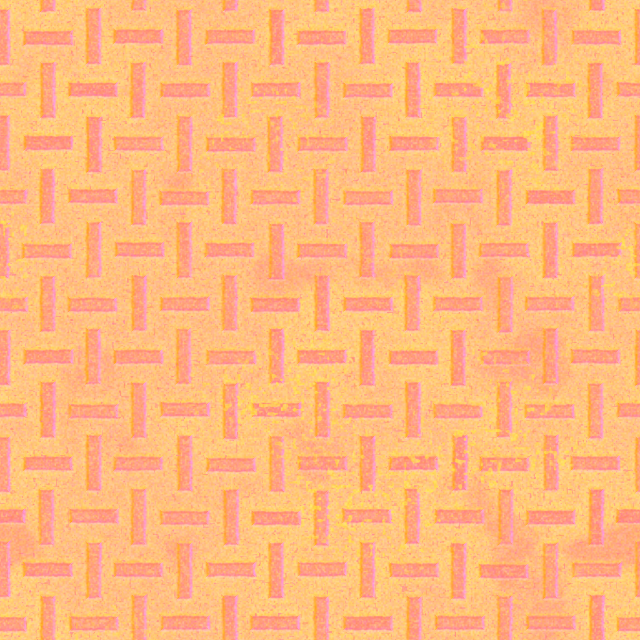
Write a three.js fragment shader that draws this texture.

```glsl
// Worn tread plate: a 14 x 12 checkerboard of upright and level raised bars.
// Box distances give the bars and their side-lit rims; wrapping value noise
// adds grain, stains and chips, so every edge tiles.
varying vec2 vUv;

float hash(vec2 p) {
  vec3 q = fract(p.xyx * 0.1031);
  q += dot(q, q.yzx + 33.33);
  return fract((q.x + q.y) * q.z);
}

// Value noise that wraps after a whole number of cells
float noise(vec2 uv, float cells, float seed) {
  vec2 p = uv * cells;
  vec2 i = floor(p);
  vec2 f = fract(p);
  f = f * f * (3.0 - 2.0 * f);
  vec2 a = mod(i, cells) + seed;
  vec2 b = mod(i + 1.0, cells) + seed;
  return mix(mix(hash(a), hash(vec2(b.x, a.y)), f.x),
             mix(hash(vec2(a.x, b.y)), hash(b), f.x), f.y);
}

float fbm(vec2 uv, float cells, float seed) {
  float sum = 0.0;
  float gain = 0.5;
  for (int k = 0; k < 5; k++) {
    sum += gain * noise(uv, cells, seed);
    cells *= 2.0;
    seed += 17.0;
    gain *= 0.5;
  }
  return sum / 0.97;
}

float bell(float x, float width) {
  return exp(-x * x / (width * width));
}

void main() {
  vec2 uv = vUv;
  vec2 grid = vec2(14.0, 12.0);
  vec2 shift = vec2(0.04, 0.31);
  vec2 home = floor(uv * grid - shift + 0.5);

  // Nearest bar: distance, side facing and random value
  float d = 1.0;
  vec2 facing = vec2(0.0);
  float barRandom = 0.0;
  for (int y = -1; y <= 1; y++) {
    for (int x = -1; x <= 1; x++) {
      vec2 cell = home + vec2(float(x), float(y));
      vec2 id = mod(cell, grid);
      vec2 jitter = vec2(hash(id + 3.0), hash(id + 41.0)) - 0.5;
      vec2 q = uv - (cell + shift) / grid - jitter * 0.0035;
      vec2 halfSize = mod(id.x + id.y, 2.0) < 0.5 ? vec2(0.0365, 0.0102) : vec2(0.0097, 0.0425);
      vec2 e = abs(q) - halfSize;
      float dist = length(max(e, 0.0)) + min(max(e.x, e.y), 0.0);
      if (dist < d) {
        d = dist;
        facing = e.x > e.y ? vec2(sign(q.x), 0.0) : vec2(0.0, sign(q.y));
        barRandom = hash(id + 77.0);
      }
    }
  }

  // Wear layers
  float cloud = fbm(uv, 6.0, 5.0);
  float stain = smoothstep(0.58, 0.76, fbm(uv, 7.0, 90.0));
  float worn = smoothstep(0.52, 0.72, fbm(uv, 5.0, 160.0));
  float grain = noise(uv, 384.0, 11.0) - 0.5;
  float fleck = noise(uv, 300.0, 230.0);
  float speck = noise(uv, 170.0, 310.0);
  d += (noise(uv, 90.0, 60.0) - 0.5) * 0.0016 + (noise(uv, 240.0, 70.0) - 0.5) * 0.001;

  // Ground: peach with yellow clouds, a pale halo near bars and rosy stains
  vec3 peach = vec3(1.0, 0.75, 0.51);
  vec3 yellow = vec3(1.0, 0.81, 0.48);
  vec3 salmon = vec3(1.0, 0.62, 0.50);
  float halo = bell(d - 0.005, 0.005);
  vec3 ground = mix(peach, yellow, clamp(smoothstep(0.42, 0.7, cloud) * 0.65 + halo * 0.45, 0.0, 1.0));
  ground = mix(ground, salmon, stain * 0.7);
  ground = mix(ground, salmon, 0.65 * smoothstep(0.74, 0.92, fleck));

  // Bars: salmon faces, each worn a little differently
  vec3 face = mix(salmon, vec3(1.0, 0.54, 0.50), 0.6 * barRandom * smoothstep(0.35, 0.65, cloud));
  face = mix(face, peach, 0.5 * smoothstep(0.55, 0.85, fleck) + 0.15 * (1.0 - barRandom));
  vec3 color = mix(ground, face, 1.0 - smoothstep(-0.0014, 0.0014, d));

  // Rims: amber left, orchid right, dark salmon top, rose bottom
  float fade = 0.7 + 0.3 * noise(uv, 60.0, 400.0);
  float rim = bell(d, 0.0025) * fade;
  color = mix(color, vec3(1.0, 0.66, 0.19), rim * max(-facing.x, 0.0));
  color = mix(color, vec3(1.0, 0.61, 0.81), rim * max(facing.x, 0.0));
  float top = max(facing.y, 0.0);
  float bottom = max(-facing.y, 0.0);
  color = mix(color, vec3(1.0, 0.80, 0.36), bell(d - 0.0022, 0.0022) * top * 0.6);
  color = mix(color, vec3(1.0, 0.54, 0.44), bell(d + 0.0022, 0.002) * top * 0.7);
  color = mix(color, vec3(1.0, 0.53, 0.59), bell(d + 0.001, 0.0022) * bottom * 0.8);
  color = mix(color, vec3(1.0, 0.78, 0.74), bell(d - 0.0025, 0.0018) * bottom * 0.45);

  // Sparse pits everywhere, bright chips gathered in worn patches
  color = mix(color, vec3(1.0, 0.54, 0.52), 0.65 * smoothstep(0.91, 0.97, speck));
  float chip = smoothstep(0.70, 0.85, noise(uv, 150.0, 520.0)) * worn;
  color = mix(color, vec3(1.0, 0.87, 0.32), chip * 0.7);

  // Fine grain tints green and blue separately
  color.g += grain * 0.11;
  color.b += (noise(uv, 350.0, 610.0) - 0.5) * 0.17;
  gl_FragColor = vec4(clamp(color, 0.0, 1.0), 1.0);
}
```
